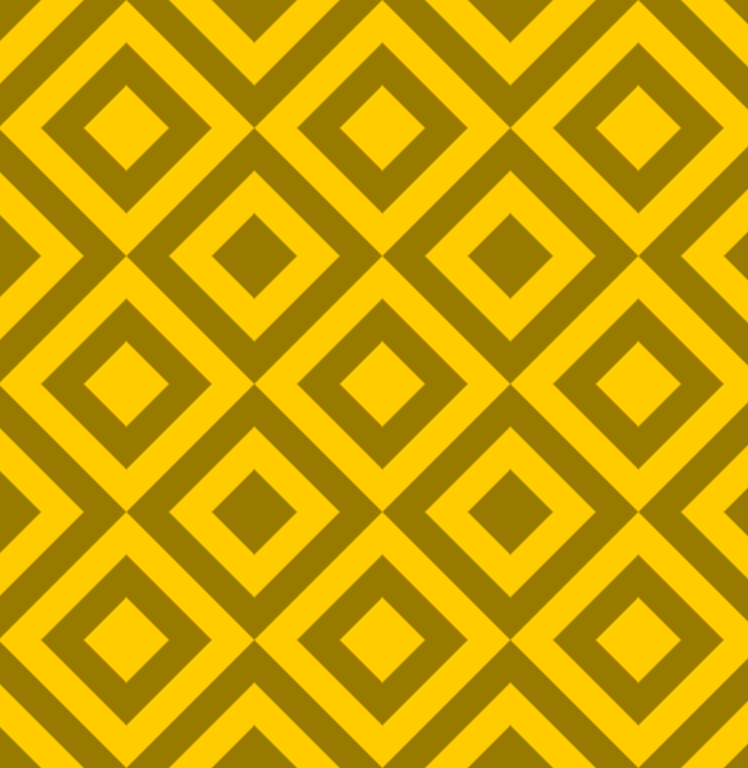
A Shadertoy shader for this pattern:

```glsl
// Concentric gold and olive diamonds in a three-row square lattice.

// Diamond distance from the cell centre: 0 at the centre, 1 at the corners.
float diamond(vec2 cell) {
    vec2 p = abs(fract(cell) - 0.5);
    return p.x + p.y;
}

void mainImage(out vec4 fragColor, in vec2 fragCoord) {
    vec3 gold = vec3(1.0, 0.8, 0.0);
    vec3 olive = vec3(0.6, 0.48, 0.0);

    // Three cells per canvas height, shifted slightly left
    vec2 uv = fragCoord / iResolution.y;
    vec2 cell = 3.0 * (uv - vec2(0.1645, 0.1667)) + 0.5;

    // Six equal bands per cell; the clamp keeps the centre and corners solid
    float band = clamp(6.0 * diamond(cell), 0.5, 5.5);

    // Signed distance to the nearest band edge, negative inside gold
    float edge = abs(mod(band + 0.5, 2.0) - 1.0) - 0.5;

    // One pixel measured in bands, across the diagonal
    float pixel = 18.0 * sqrt(2.0) / iResolution.y;
    float shade = smoothstep(-1.4 * pixel, 1.4 * pixel, edge);

    fragColor = vec4(mix(gold, olive, shade), 1.0);
}
```
